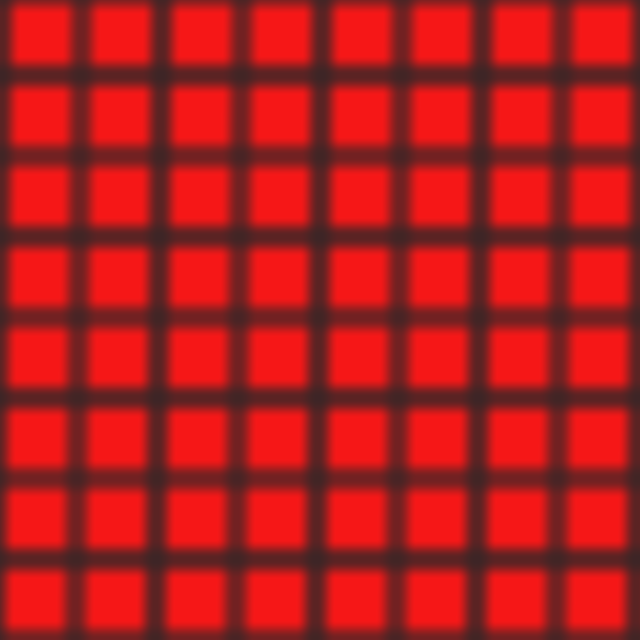
This pattern is drawn by a WebGL 1 fragment shader. Its source:

```glsl
precision highp float;

uniform vec2 u_resolution;

#define PITCH vec2(0.1252, 0.1260)
#define ORIGIN vec2(-0.008, 0.0)
#define LEAN 0.0106
#define CORE_HALF 0.02
#define FADE_HALF 0.25
#define DEEP_LINE 0.19
#define PALE_LINE 0.31
#define RED vec3(0.965, 0.092, 0.092)
#define CHARCOAL vec3(0.215, 0.148, 0.150)

// Red left showing across one set of soft lines; pale is 1 on lighter lines
float lineFade(float coord, float pale) {
  float offset = abs(fract(coord + 0.5) - 0.5);
  float lineLevel = mix(DEEP_LINE, PALE_LINE, pale);
  return mix(lineLevel, 1.0, smoothstep(CORE_HALF, FADE_HALF, offset));
}

void main() {
  vec2 uv = gl_FragCoord.xy / u_resolution;

  // Grid coordinates, with the upright lines leaning slightly
  vec2 grid = (uv - ORIGIN - vec2(LEAN * uv.y, 0.0)) / PITCH;

  // Alternate lines are lighter: odd columns and even rows
  vec2 odd = mod(floor(grid + 0.5), 2.0);
  float redAmount = lineFade(grid.x, odd.x) * lineFade(grid.y, 1.0 - odd.y);

  gl_FragColor = vec4(mix(CHARCOAL, RED, redAmount), 1.0);
}
```
